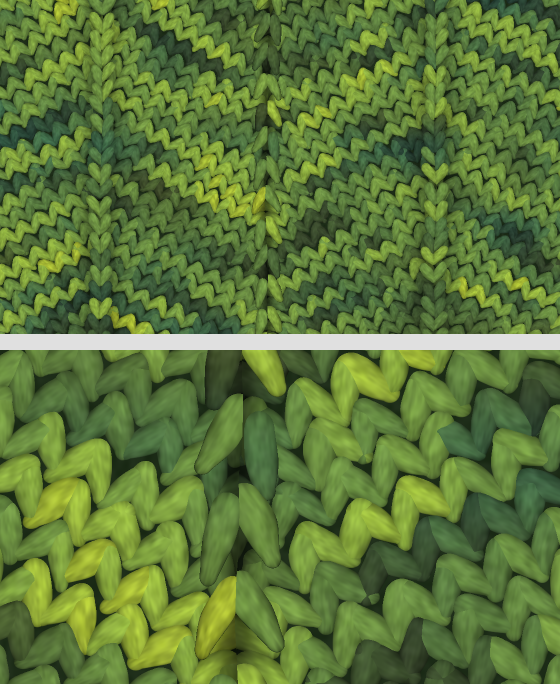
Top: the whole. Bottom: its middle third, enlarged.
Reproduce this texture procedurally as a Shadertoy shader.

```glsl
// Hand-dyed chevron knitting: slanted rows of V stitches fold at a sunken
// central seam and at raised ridges. Every leg of a stitch is a tapered
// strand with its own height, shading, fibres and dye tone.

float hash(vec2 p) {
    vec3 q = fract(vec3(p.xyx) * 0.1031);
    q += dot(q, q.yzx + 33.33);
    return fract((q.x + q.y) * q.z);
}

float noise(vec2 p) {
    vec2 i = floor(p), f = fract(p);
    f = f * f * (3.0 - 2.0 * f);
    return mix(mix(hash(i), hash(i + vec2(1, 0)), f.x),
               mix(hash(i + vec2(0, 1)), hash(i + vec2(1, 1)), f.x), f.y);
}

// Dye tone along a row: streaks, slightly shared with nearby rows
float dye(float row, float x, float seed) {
    float streak = noise(vec2(x * 6.5 + 40.0, row * 17.0 + 900.0));
    float pool = noise(vec2(x * 2.2 + 9.0, row * 0.45 + 60.0));
    float t = 0.8 * streak + 0.2 * pool + 0.24 * (seed - 0.5);
    return smoothstep(-0.06, 1.05, t);
}

vec3 yarnColour(float tone, float warmth) {
    vec3 ink = mix(vec3(0.13, 0.23, 0.20), vec3(0.24, 0.28, 0.15), warmth);
    vec3 forest = mix(vec3(0.24, 0.42, 0.30), vec3(0.35, 0.45, 0.21), warmth);
    vec3 c = mix(ink, forest, smoothstep(0.0, 0.3, tone));
    c = mix(c, vec3(0.43, 0.57, 0.26), smoothstep(0.25, 0.6, tone));
    c = mix(c, vec3(0.56, 0.69, 0.25), smoothstep(0.58, 0.92, tone));
    return mix(c, vec3(0.70, 0.74, 0.17), 0.7 * smoothstep(0.9, 1.0, tone));
}

// Keeps the highest strand: x height, y along, z across, w tone
void layStrand(inout vec4 top, vec2 q, vec2 axis, float halfLen, float radius, float tone) {
    axis = normalize(axis);
    float along = dot(q, axis), across = dot(q, vec2(axis.y, -axis.x));
    float s = clamp(along / halfLen, -1.0, 1.0);
    float girth = radius * (0.9 + 0.1 * s - 0.16 * s * s);
    float r = length(vec2(max(abs(along) - halfLen, 0.0) * 0.85, across)) / girth;
    float height = 1.0 - r * r + 0.3 * s;
    if (r < 1.0 && height > top.x) top = vec4(height, along, across / girth, tone);
}

vec3 knit(vec2 p) {
    // Uneven tension, both broad and from stitch to stitch
    p += 0.016 * (vec2(noise(p * 5.0), noise(p * 5.0 + 30.0)) - 0.5);
    p += 0.006 * (vec2(noise(p * 28.0), noise(p * 28.0 + 70.0)) - 0.5);

    // Fold the plane: d is the distance from the nearest sunken seam
    const float halfWidth = 0.5;
    float x = p.x - 0.803;
    float panel = floor(x / halfWidth);
    float flip = mod(panel, 2.0) < 0.5 ? 1.0 : -1.0;
    float d = abs(mod(x + halfWidth, 2.0 * halfWidth) - halfWidth);
    float ca = cos(0.46), sa = sin(0.46);
    vec2 uv = vec2(d * ca + p.y * sa, p.y * ca - d * sa);

    // Slanted field of V stitches, one leg per cell
    vec2 size = vec2(0.0275, 0.0447);
    vec4 field = vec4(0);
    for (int j = -1; j <= 1; j++)
    for (int i = -1; i <= 1; i++) {
        vec2 cell = floor(uv / size) + vec2(i, j);
        float seed = hash(cell + panel * 31.0 + 200.0);
        float seed2 = hash(cell + panel * 47.0 + 500.0);
        vec2 centre = (cell + 0.5 + 0.2 * (vec2(seed, seed2) - 0.5)) * size;
        float lean = mod(cell.x, 2.0) < 0.5 ? -1.0 : 1.0;
        float strandX = x + flip * (centre.x * ca - centre.y * sa - d);
        layStrand(field, uv - centre, vec2(lean * (0.46 + 0.22 * seed2), 0.83),
                  0.021, 0.0152 + 0.0025 * seed, dye(cell.y, strandX, seed));
    }

    // Seam strands: long ones lean into the valley, plump ones chain the ridge
    vec4 seam = vec4(0);
    float e = halfWidth - d;
    for (int j = -1; j <= 1; j++) {
        float k = floor(p.y / 0.087) + float(j);
        float seed = hash(vec2(k + 70.0, panel + 12.0));
        float y = (k + 0.5 + 0.3 * (seed - 0.5)) * 0.087;
        if (d < 0.08)
            layStrand(seam, vec2(d - 0.021, p.y - y), vec2(-0.1 - 0.5 * seed, 0.92),
                      0.03, 0.0185, dye(floor(y * ca / size.y), x - flip * d, seed) + 0.06);
        k = floor(p.y / 0.05) + float(j);
        seed = hash(vec2(k + 150.0, panel + 25.0));
        y = (k + 0.5 + 0.3 * (seed - 0.5)) * 0.05;
        float row = floor((y * ca - halfWidth * sa) / size.y);
        if (e < 0.08)
            layStrand(seam, vec2(e - 0.013, p.y - y), vec2(0.2 + 0.5 * seed, 0.9),
                      0.021, 0.0175, dye(row, x + flip * e, seed) + 0.05);
    }

    // Shadow beside the ridge and holes along the valley
    float shadow = 1.0 - 0.45 * exp(-pow(e / 0.048, 2.0)) - 0.55 * exp(-pow(d / 0.02, 2.0));
    vec4 strand = field;
    if (seam.x > 0.0) { strand = seam; shadow = 1.0; }

    // Rounded shading, loose plies and long soft fibres
    float body = sqrt(clamp(strand.x, 0.0, 1.0));
    float ply = noise(vec2(strand.y * 75.0 + strand.z * 1.2, strand.z * 2.6 - strand.y * 60.0)
                      + strand.w * 60.0);
    float fibre = noise(vec2(strand.y * 120.0, strand.z * 6.0) + strand.w * 90.0);
    float shade = mix(0.42, 1.03, body) + 0.2 * (ply - 0.5) + 0.14 * (fibre - 0.5)
                - 0.06 * strand.z;
    vec3 yarn = yarnColour(strand.w, noise(p * vec2(4.0, 9.0) + 80.0));
    vec3 gap = vec3(0.11, 0.17, 0.09);
    vec3 colour = mix(gap, yarn * shade, smoothstep(0.0, 0.35, body)) * shadow;
    return colour + 0.04 * (noise(p * 150.0) - 0.5);
}

void mainImage(out vec4 fragColor, in vec2 fragCoord) {
    vec3 sum = vec3(0);
    for (int i = 0; i < 4; i++) {
        vec2 offset = vec2(i % 2, i / 2) * 0.5 - 0.25;
        sum += knit((fragCoord + offset) / iResolution.y);
    }
    fragColor = vec4(clamp(sum * 0.25, 0.0, 1.0), 1.0);
}
```
